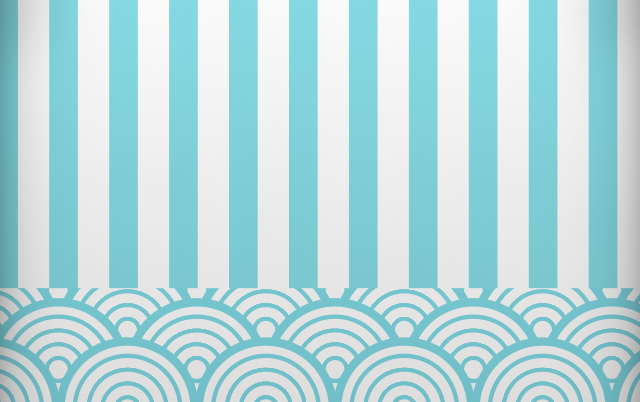
Give the GLSL for this pattern, as a WebGL 2 fragment shader.

```glsl
#version 300 es
precision highp float;
// Striped wall above a band of overlapping fish-scale waves.
// Stripes come from a repeated distance; scales are rows of concentric
// rings painted back to front, then lit from above with dim side edges.

uniform vec2 u_resolution;
out vec4 outColor;

const vec2 CANVAS = vec2(1.593, 1.0);

const float STRIPE_PERIOD = 0.1492;
const float STRIPE_CENTER = 0.1582;
const float STRIPE_HALF = 0.0357;

const float WAVE_TOP = 0.2832;
const int WAVE_ROWS = 4;
const float SCALE_PERIOD = 0.3444;
const float SCALE_RADIUS = 0.1774;
const float RIM_WIDTH = 0.0208;
const float RING_PITCH = 0.0342;
const float RING_WIDTH = 0.0108;
const float ROW_STEP = 0.0975;
const vec2 FIRST_SCALE = vec2(0.3174, -0.0166);

const vec3 PAPER = vec3(1.0, 1.0, 0.998);
const vec3 STRIPE_TEAL = vec3(0.532, 0.866, 0.902);
const vec3 WAVE_TEAL = vec3(0.508, 0.858, 0.902);

const float LIGHT_BOTTOM = 0.867;
const float LIGHT_TOP = 0.982;
const float EDGE_DARK = 0.23;
const float EDGE_REACH = 0.055;
const float CORNER_DARK = 0.10;
const float CORNER_REACH = 0.14;
const float GRAIN = 0.014;

float hash(vec2 p) {
    vec3 q = fract(vec3(p.xyx) * 0.1031);
    q += dot(q, q.yzx + 33.33);
    return fract((q.x + q.y) * q.z);
}

float noise(vec2 p) {
    vec2 i = floor(p), f = fract(p);
    f = f * f * (3.0 - 2.0 * f);
    return mix(mix(hash(i), hash(i + vec2(1, 0)), f.x),
               mix(hash(i + vec2(0, 1)), hash(i + vec2(1, 1)), f.x), f.y);
}

// Signed offset to the nearest repeat of a center.
float repeatOffset(float x, float center, float period) {
    return (fract((x - center) / period + 0.5) - 0.5) * period;
}

// Coverage of a signed distance, negative inside.
float fill(float d, float px) {
    return clamp(0.5 - d / px, 0.0, 1.0);
}

// Teal coverage inside one scale at distance r from its center.
float scaleInk(float r, float px) {
    float rim = fill(SCALE_RADIUS - RIM_WIDTH - r, px);
    float n = clamp(floor(r / RING_PITCH) + 1.0, 1.0, 4.0);
    float ringCenter = n * RING_PITCH - 0.5 * RING_WIDTH;
    float ring = fill(abs(r - ringCenter) - 0.5 * RING_WIDTH, px);
    return max(rim, ring);
}

float waveInk(vec2 p, float px) {
    float ink = 0.0;
    for (int i = WAVE_ROWS - 1; i >= 0; i--) {
        float row = float(i);
        float center = FIRST_SCALE.x + 0.5 * SCALE_PERIOD * mod(row, 2.0);
        vec2 q = vec2(repeatOffset(p.x, center, SCALE_PERIOD),
                      p.y - FIRST_SCALE.y - row * ROW_STEP);
        float r = length(q);
        ink = mix(ink, scaleInk(r, px), fill(r - SCALE_RADIUS, px));
    }
    return ink;
}

float lighting(vec2 p) {
    float side = min(p.x, CANVAS.x - p.x);
    vec2 corner = vec2(side, 1.0 - p.y) / CORNER_REACH;
    float light = mix(LIGHT_BOTTOM, LIGHT_TOP, p.y);
    light *= 1.0 - EDGE_DARK * exp(-side / EDGE_REACH);
    return light * (1.0 - CORNER_DARK * exp(-dot(corner, corner)));
}

void main() {
    vec2 p = gl_FragCoord.xy / u_resolution * CANVAS;
    float px = 1.0 / u_resolution.y;

    // Wall stripes
    float offset = repeatOffset(p.x, STRIPE_CENTER, STRIPE_PERIOD);
    vec3 wall = mix(PAPER, STRIPE_TEAL, fill(abs(offset) - STRIPE_HALF, px));

    // Wave band
    vec3 waves = mix(PAPER, WAVE_TEAL, waveInk(p, px));
    vec3 color = mix(wall, waves, fill(p.y - WAVE_TOP, px));

    // Light and paper grain
    float grain = 0.6 * noise(p * 300.0) + 0.4 * noise(p * 9.0) - 0.5;
    color *= lighting(p) + GRAIN * grain;
    outColor = vec4(color, 1.0);
}
```
